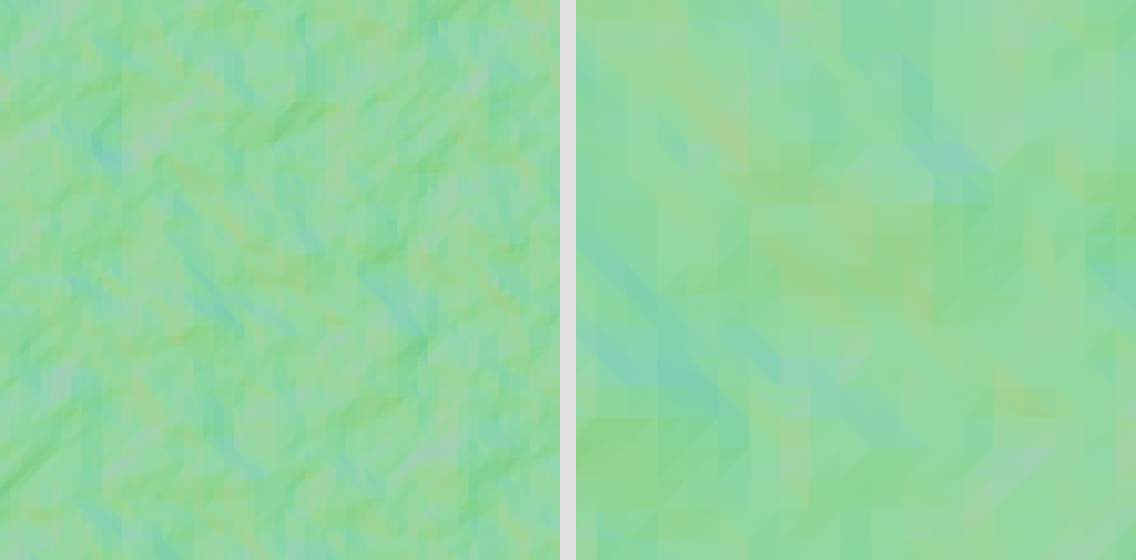
Left: the whole. Right: its middle third, enlarged.
Reproduce this background procedurally as a three.js fragment shader.

```glsl
varying vec2 vUv;

// Rolling terrain: warped waves, each turned by the golden angle
float terrainHeight(vec2 p) {
  p += 0.025 * sin(p.yx * vec2(11.0, 9.0) + vec2(0.7, 2.9));
  p += 0.008 * sin(p.yx * vec2(31.0, 27.0) + vec2(4.1, 1.3));
  mat2 turn = mat2(-0.737, 0.676, -0.676, -0.737);
  vec2 direction = vec2(0.86, 0.51);
  float frequency = 20.0;
  float height = 0.0;
  for (int i = 0; i < 20; i++) {
    float phase = float(i * i) * 1.7 + 0.4;
    height += cos(dot(p, direction) * frequency + phase) / frequency;
    direction = turn * direction;
    frequency *= 1.12;
  }
  return height;
}

// Constant slope of the triangle under p; each cell splits along its flatter diagonal
vec2 facetSlope(vec2 p, vec2 cells) {
  vec2 corner = floor(p * cells);
  vec2 local = p * cells - corner;
  float bottomLeft = terrainHeight(corner / cells);
  float bottomRight = terrainHeight((corner + vec2(1.0, 0.0)) / cells);
  float topLeft = terrainHeight((corner + vec2(0.0, 1.0)) / cells);
  float topRight = terrainHeight((corner + 1.0) / cells);

  bool rising = abs(bottomLeft - topRight) < abs(bottomRight - topLeft);
  bool lower = rising ? local.y < local.x : local.x + local.y < 1.0;
  bool left = rising ? !lower : lower;
  float across = lower ? bottomRight - bottomLeft : topRight - topLeft;
  float up = left ? topLeft - bottomLeft : topRight - bottomRight;
  return vec2(across, up) * cells;
}

// Square facets blended with flatter slivers on the same columns
vec3 facetColor(vec2 p) {
  vec2 slope = mix(facetSlope(p, vec2(55.0)), facetSlope(p, vec2(55.0, 110.0)), 0.35);
  return vec3(0.572 - 0.0135 * slope.x,
              0.842 - 0.0006 * dot(slope, slope),
              0.627 + 0.016 * slope.y);
}

void main() {
  // Four samples soften the facet edges
  vec3 color = vec3(0.0);
  for (int i = 0; i < 4; i++) {
    vec2 side = vec2(mod(float(i), 2.0), floor(float(i) / 2.0)) - 0.5;
    color += facetColor(vUv + side * 0.001);
  }
  gl_FragColor = vec4(color / 4.0, 1.0);
}
```
